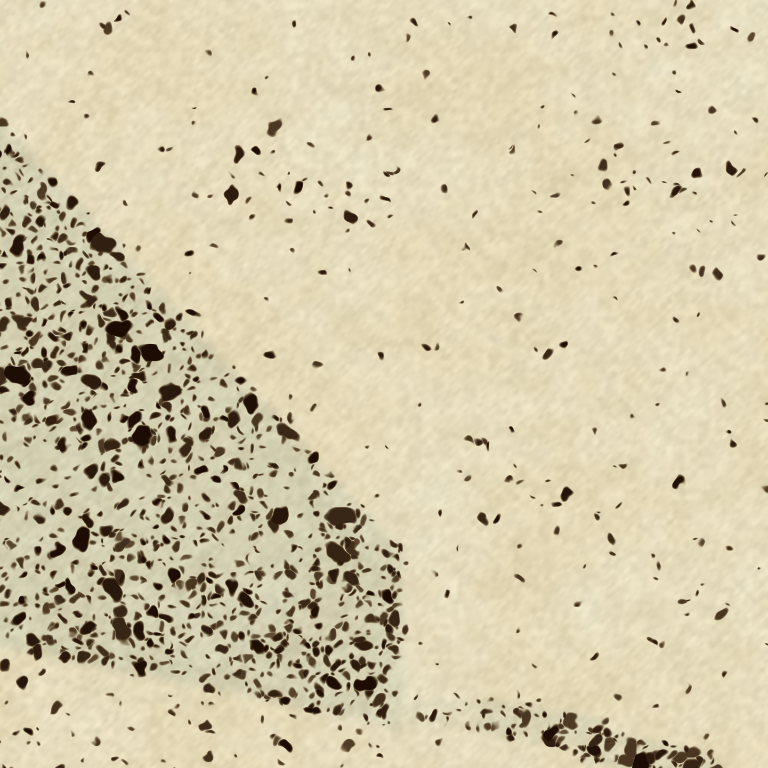
Give the GLSL for this texture, as a three.js fragment shader.

```glsl
varying vec2 vUv;

float hash(vec2 p) {
  return fract(sin(dot(p, vec2(127.1, 311.7))) * 43758.5453);
}

float noise(vec2 p) {
  vec2 i = floor(p), f = fract(p);
  f = f * f * (3.0 - 2.0 * f);
  return mix(mix(hash(i), hash(i + vec2(1.0, 0.0)), f.x),
             mix(hash(i + vec2(0.0, 1.0)), hash(i + 1.0), f.x), f.y);
}

float cluster(vec2 p, vec2 center, vec2 size) {
  vec2 d = (p - center) / size;
  return exp(-dot(d, d));
}

float segment(vec2 p, vec2 a, vec2 b) {
  vec2 ab = b - a;
  return length(p - a - ab * clamp(dot(p - a, ab) / dot(ab, ab), 0.0, 1.0));
}

// Wedge on the left, bounded by a falling slope, a right side and a base
float wedge(vec2 p) {
  float slope = (0.845 - 1.07 * p.x - p.y) * 0.68;
  float base = p.y - 0.155 + 0.2 * p.x;
  float inside = min(min(slope, base), 0.525 - p.x);
  return smoothstep(-0.012, 0.015, inside);
}

// Narrow trail leaving the lower tip of the wedge
float trail(vec2 p) {
  float thin = segment(p, vec2(0.46, 0.075), vec2(0.63, 0.068));
  float thick = min(segment(p, vec2(0.64, 0.065), vec2(0.77, 0.045)),
                    segment(p, vec2(0.77, 0.03), vec2(0.91, 0.0)));
  return max(0.6 * smoothstep(0.025, 0.01, thin), smoothstep(0.032, 0.014, thick));
}

// Chance of ink at a place
float inkDensity(vec2 p) {
  float loose = 0.045;
  loose += 0.24 * cluster(p, vec2(0.37, 0.75), vec2(0.12, 0.06));
  loose += 0.20 * cluster(p, vec2(0.84, 0.77), vec2(0.14, 0.09));
  loose += 0.26 * cluster(p, vec2(0.87, 0.96), vec2(0.07, 0.05));
  loose += 0.22 * smoothstep(0.06, 0.0, segment(p, vec2(0.58, 0.41), vec2(0.96, 0.22)));
  loose += 0.16 * smoothstep(0.16, 0.10, p.y) * smoothstep(0.58, 0.45, p.x);
  float patchy = 0.72 + 0.5 * noise(p * 13.0 + 4.0);
  // Paler pocket near the left side
  patchy *= 1.0 - 0.4 * cluster(p, vec2(0.04, 0.37), vec2(0.11, 0.08));
  return max(loose, max(wedge(p) * patchy, trail(p) * 1.2));
}

// One layer of irregular specks scattered over a jittered grid
float specks(vec2 p, float cells, float amount) {
  vec2 home = floor(p * cells);
  float ink = 0.0;
  for (int y = -1; y <= 1; y++) {
    for (int x = -1; x <= 1; x++) {
      vec2 cell = home + vec2(float(x), float(y));
      vec2 seed = cell + cells * 3.7;
      vec2 jitter = vec2(hash(seed), hash(seed + 19.3));
      vec2 center = (cell + 0.1 + 0.8 * jitter) / cells;
      float density = inkDensity(center);
      float present = step(hash(seed + 41.7), density * amount);
      float size = hash(seed + 63.1);
      float radius = (0.17 + 0.25 * size * size) / cells * mix(0.8, 1.0, density);
      vec2 d = p - center;
      float turn = 6.283 * hash(seed + 87.9);
      float stretch = 1.0 + 0.22 * sin(2.0 * atan(d.y, d.x + 0.00001) + turn);
      float spot = smoothstep(0.0022, -0.0022, length(d) * stretch - radius);
      ink = max(ink, present * spot * mix(0.65, 1.0, hash(seed + 7.7)));
    }
  }
  return ink;
}

void main() {
  vec2 p = vUv;

  // Fibrous paper, greyer beneath the ink
  float mottle = noise(p * 34.0) - 0.5;
  float grain = noise(p * 125.0 + 9.0) - 0.5;
  float fiber = noise(vec2(p.x + p.y, p.y - p.x) * vec2(80.0, 170.0)) - 0.5;
  vec3 color = mix(vec3(0.905, 0.870, 0.750), vec3(0.895, 0.845, 0.710),
                   noise(p * 9.0 + 30.0));
  float shade = max(wedge(p), 0.7 * trail(p));
  color = mix(color, vec3(0.815, 0.805, 0.690), shade * 0.85);
  color += mottle * vec3(0.025, 0.035, 0.05) + grain * 0.05 + fiber * 0.045;

  // Ragged specks in three sizes
  vec2 ragged = vec2(noise(p * 95.0), noise(p * 95.0 + 50.0)) - 0.5;
  vec2 q = p + ragged * 0.008;
  float ink = specks(q, 29.0, 0.36);
  ink = max(ink, specks(q, 47.0, 0.5));
  ink = max(ink, 0.85 * specks(q, 78.0, 0.55));

  // Brown rims darken towards nearly black cores
  color = mix(color, vec3(0.40, 0.32, 0.21), smoothstep(0.0, 0.6, ink));
  color = mix(color, vec3(0.11, 0.045, 0.01), smoothstep(0.45, 1.0, ink));
  gl_FragColor = vec4(color, 1.0);
}
```
